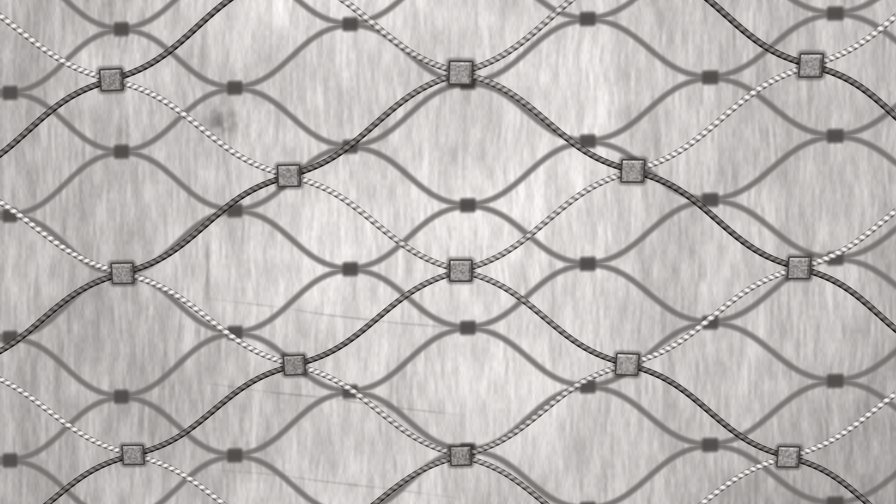
This pattern is drawn by a WebGL 1 fragment shader. Its source:

```glsl
precision highp float;
// Steel cable mesh with square clamps, casting a soft shadow mesh on a pale grained wall.
uniform vec2 u_resolution;

const float TAU = 6.2831853;

float hash(vec2 p) {
  vec3 q = fract(vec3(p.xyx) * 0.1031);
  q += dot(q, q.yzx + 33.33);
  return fract((q.x + q.y) * q.z);
}

float noise(vec2 p) {
  vec2 i = floor(p), f = fract(p);
  f = f * f * (3.0 - 2.0 * f);
  return mix(mix(hash(i), hash(i + vec2(1, 0)), f.x),
             mix(hash(i + vec2(0, 1)), hash(i + vec2(1, 1)), f.x), f.y);
}

float fbm(vec2 p) {
  float sum = 0.0, amp = 0.5;
  for (int i = 0; i < 4; i++) {
    sum += amp * noise(p);
    p = p * 2.03 + 17.3;
    amp *= 0.5;
  }
  return sum;
}

// Signed distance to the nearest S-curved wire; dir is +1 rising, -1 falling.
float wireDistance(vec2 uv, vec2 cell, float sag, float dir) {
  float curve = uv.x - sag * sin(TAU * uv.x) / TAU;
  float slope = (1.0 - sag * cos(TAU * uv.x)) * cell.y / cell.x;
  float dy = mod(uv.y - dir * curve + 1.0, 2.0) - 1.0;
  return dy * cell.y / sqrt(1.0 + slope * slope);
}

// Nearest crossing on the checkerboard lattice.
vec2 nearestNode(vec2 uv) {
  vec2 r = floor(vec2(uv.x + uv.y, uv.x - uv.y) * 0.5 + 0.5);
  return vec2(r.x + r.y, r.x - r.y);
}

float boxDistance(vec2 p, vec2 halfSize, float radius) {
  vec2 q = abs(p) - halfSize + radius;
  return length(max(q, 0.0)) + min(max(q.x, q.y), 0.0) - radius;
}

float wallTone(vec2 p) {
  float tone = 0.845 - 0.010 * dot(p, p) + 0.018 * p.y;
  tone += 0.24 * (fbm(p * vec2(1.1, 0.8) + 4.0) - 0.47);
  tone += 0.16 * (fbm(p * vec2(9.0, 1.8) + 31.0) - 0.47);
  // Fine vertical fibres
  float bend = 0.05 * noise(p * 2.5);
  tone += 0.11 * (noise(vec2((p.x + bend) * 34.0, p.y * 6.0)) - 0.5);
  tone += 0.05 * (noise(p * vec2(60.0, 25.0)) - 0.5);
  // Knot, crack and scratches
  vec2 knot = (p - vec2(-1.94, 1.12)) * vec2(7.0, 9.0);
  tone -= 0.22 * exp(-dot(knot, knot)) * (0.4 + noise(p * 22.0));
  float crack = p.x + 2.06 - 0.05 * p.y - 0.06 * noise(p * 3.0);
  tone -= 0.20 * exp(-pow(crack / 0.025, 2.0)) * smoothstep(0.45, 0.0, abs(p.y + 0.2));
  float scratch = mod(p.y + 0.12 * p.x + 0.03 * noise(p * 2.0) + 1.0, 0.72) - 0.36;
  tone -= 0.12 * exp(-pow(scratch / 0.012, 2.0)) * smoothstep(-0.2, -0.6, p.y)
        * smoothstep(1.3, 0.6, abs(p.x + 1.0)) * noise(p * 5.0);
  return tone;
}

float addShadow(float tone, vec2 p) {
  vec2 cell = vec2(1.018, 0.525);
  vec2 q = p - vec2(0.17, 0.40);
  q.y -= 0.022 * q.x;
  vec2 uv = q / cell;
  uv.x -= 0.0098 * uv.x * uv.x;
  float d = min(abs(wireDistance(uv, cell, 0.72, 1.0)), abs(wireDistance(uv, cell, 0.72, -1.0)));
  tone = mix(tone, 0.43, 0.88 * smoothstep(0.043, 0.006, d));
  float knob = boxDistance((uv - nearestNode(uv)) * cell, vec2(0.065, 0.058), 0.02);
  return mix(tone, 0.30, 0.92 * smoothstep(0.025, -0.02, knob));
}

float addWire(float tone, vec2 uv, vec2 cell, float dir, float x, float px) {
  float d = wireDistance(uv, cell, 0.48, dir);
  float lit = smoothstep(-1.6, 1.6, dir * (x - 0.2));
  float twist = sin(TAU * (x + dir * d) / 0.052);
  float steel = mix(0.43, 0.80, lit) + mix(0.08, 0.17, lit) * twist;
  steel -= 0.30 * smoothstep(0.008, 0.025, abs(d - 0.004));
  return mix(tone, steel, smoothstep(px, -px, abs(d) - 0.025));
}

float addClamp(float tone, vec2 uv, vec2 cell, float px) {
  vec2 node = nearestNode(uv);
  float seed = hash(node + 50.0);
  float turn = 0.10 * (seed - 0.5);
  vec2 q = (uv - node) * cell;
  q += turn * vec2(-q.y, q.x);
  float d = boxDistance(q, vec2(0.101, 0.096) + 0.008 * (seed - 0.5), 0.02);
  float face = 0.53 + 0.08 * seed + 0.20 * (noise(q * 65.0 + node * 9.0) - 0.5);
  face += 0.20 * smoothstep(0.055, 0.080, q.y);
  face -= 0.16 * smoothstep(0.060, 0.075, q.x);
  face = mix(face, 0.25, smoothstep(-0.022, -0.006, d));
  tone *= 1.0 - 0.35 * smoothstep(0.04, 0.0, d);
  return mix(tone, face, smoothstep(px, -px, d));
}

void main() {
  float px = 4.32 / u_resolution.y;
  vec2 p = (gl_FragCoord.xy - 0.5 * u_resolution) * px;
  float tone = addShadow(wallTone(p), p);

  // Front mesh, slightly tilted and wider toward the top
  vec2 cell = vec2(1.45, 0.82);
  vec2 q = p - vec2(0.11, -0.16);
  float widen = 1.0 + 0.02 * q.y;
  q.y -= q.x * (0.008 + 0.007 * q.y);
  vec2 uv = q / (cell * widen);
  tone = addWire(tone, uv, cell, 1.0, q.x, 0.7 * px);
  tone = addWire(tone, uv, cell, -1.0, q.x, 0.7 * px);
  tone = addClamp(tone, uv, cell, 0.7 * px);

  vec3 color = tone + vec3(0.010, -0.004, -0.010);
  gl_FragColor = vec4(clamp(color, 0.0, 1.0), 1.0);
}
```
